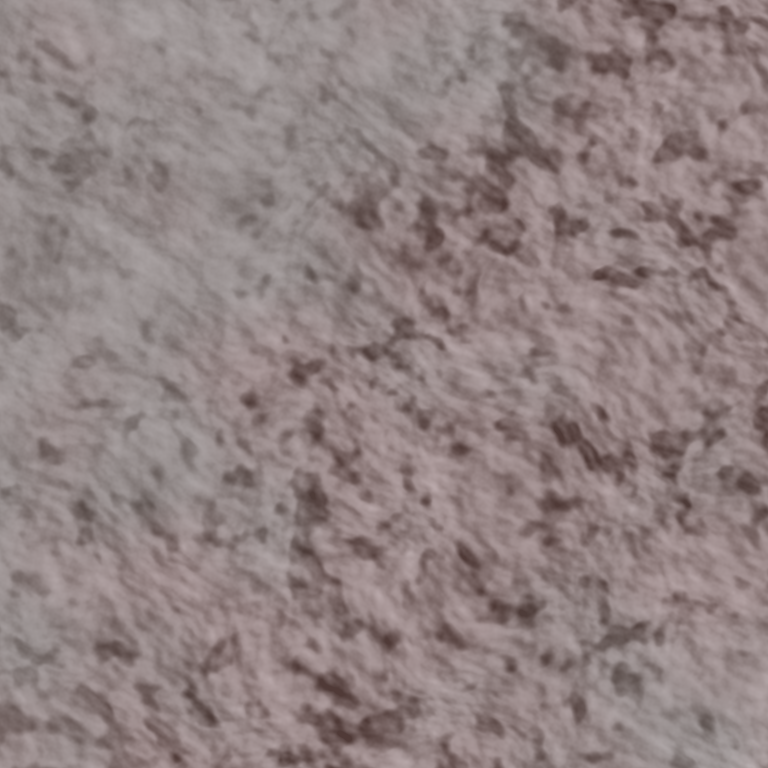
Reproduce this texture procedurally as a three.js fragment shader.

```glsl
varying vec2 vUv;

const vec3 SHADOW_COLOR = vec3(0.41, 0.35, 0.34);
const vec3 LIGHT_COLOR = vec3(0.65, 0.60, 0.60);
const vec3 PINK_TINT = vec3(0.010, -0.009, -0.006);
const vec3 GREY_TINT = vec3(-0.012, 0.008, 0.008);

const vec2 GRAIN_AXIS = vec2(0.82, -0.57);   // grains lean down to the right
const vec2 GRAIN_SCALE = vec2(0.72, 1.05);   // along and across the axis
const vec2 CLUSTER_SCALE = vec2(5.5, 3.2);
const vec2 LIGHT_OFFSET = vec2(-0.0075, -0.0045);
const vec2 ROUGH_NORMAL = vec2(0.83, -0.55); // from smooth to rough stone
const vec2 WORN_CENTER = vec2(0.86, 0.06);
const float WORN_RADIUS = 0.28;

const float LUMP_FREQ = 30.0;
const float GRAIN_FREQ = 61.0;
const float FINE_FREQ = 117.0;
const float PIT_FREQ = 24.0;
const float BASE_TONE = 0.78;

float hash(vec2 p) {
  vec3 q = fract(vec3(p.xyx) * 0.1031);
  q += dot(q, q.yzx + 33.33);
  return fract((q.x + q.y) * q.z);
}

float cornerSlope(vec2 cell, vec2 offset) {
  float angle = 6.28318 * hash(cell);
  return dot(vec2(cos(angle), sin(angle)), offset);
}

float gradientNoise(vec2 p) {
  vec2 i = floor(p);
  vec2 f = p - i;
  vec2 u = f * f * f * (f * (f * 6.0 - 15.0) + 10.0);
  vec2 e = vec2(1.0, 0.0);
  float low = mix(cornerSlope(i, f), cornerSlope(i + e, f - e), u.x);
  float high = mix(cornerSlope(i + e.yx, f - e.yx), cornerSlope(i + 1.0, f - 1.0), u.x);
  return mix(low, high, u.y);
}

vec2 alongGrain(vec2 p) {
  vec2 across = vec2(-GRAIN_AXIS.y, GRAIN_AXIS.x);
  return vec2(dot(p, GRAIN_AXIS), dot(p, across)) * GRAIN_SCALE;
}

float stoneHeight(vec2 p) {
  vec2 q = alongGrain(p);
  return gradientNoise(q * LUMP_FREQ)
    + 0.60 * gradientNoise(q * GRAIN_FREQ + 17.3)
    + 0.28 * gradientNoise(q * FINE_FREQ + 41.7);
}

// Uneven hollows, gathered into bands that climb to the right
float pitDepth(vec2 p, float rough) {
  vec2 q = alongGrain(p);
  float hollow = gradientNoise(q * PIT_FREQ + 71.0)
    + 0.55 * gradientNoise(p * PIT_FREQ * 2.1 + 23.0);
  float cluster = gradientNoise(alongGrain(p) * CLUSTER_SCALE * 1.5 + 9.0);
  return smoothstep(0.12, 0.60, hollow + 0.55 * cluster + 0.11 * rough);
}

void main() {
  // Bend the grain a little so that no direction is too regular
  vec2 bend = vec2(gradientNoise(vUv * 6.0 + 3.1), gradientNoise(vUv * 6.0 + 57.9));
  vec2 p = vUv + 0.025 * bend;

  // Rough stone to the right, with a worn corner
  float side = dot(vUv, ROUGH_NORMAL) + 0.22 * gradientNoise(vUv * 4.0 + 31.0);
  float rough = smoothstep(-0.22, 0.22, side);
  float worn = 1.0 - smoothstep(0.0, WORN_RADIUS, length((vUv - WORN_CENTER) * vec2(0.8, 1.4)));
  rough *= 1.0 - 0.65 * worn;

  // Relief lit from one side
  float height = stoneHeight(p);
  float relief = height - stoneHeight(p + LIGHT_OFFSET);
  float blotch = gradientNoise(p * 10.0 + 83.0);
  float broad = gradientNoise(p * 3.5 + 5.0);

  float tone = BASE_TONE + 0.10 * (0.5 - rough) + 0.10 * worn;
  tone += 0.22 * broad + 0.30 * blotch;
  tone += mix(0.32, 0.42, rough) * height + mix(0.20, 0.48, rough) * relief;
  tone -= mix(0.48, 0.78, rough) * pitDepth(p, rough);
  tone += 0.07 * gradientNoise(vUv * 210.0);
  tone -= 0.35 * max(tone - 0.85, 0.0);
  tone = max(tone, -0.45);

  // Greyer smooth stone, pinker rough stone
  float pink = clamp(rough + 0.8 * gradientNoise(vUv * 7.0 + 13.0) - 0.3 * worn, 0.0, 1.0);
  vec3 color = mix(SHADOW_COLOR, LIGHT_COLOR, tone) + mix(GREY_TINT, PINK_TINT, pink);
  gl_FragColor = vec4(color, 1.0);
}
```
